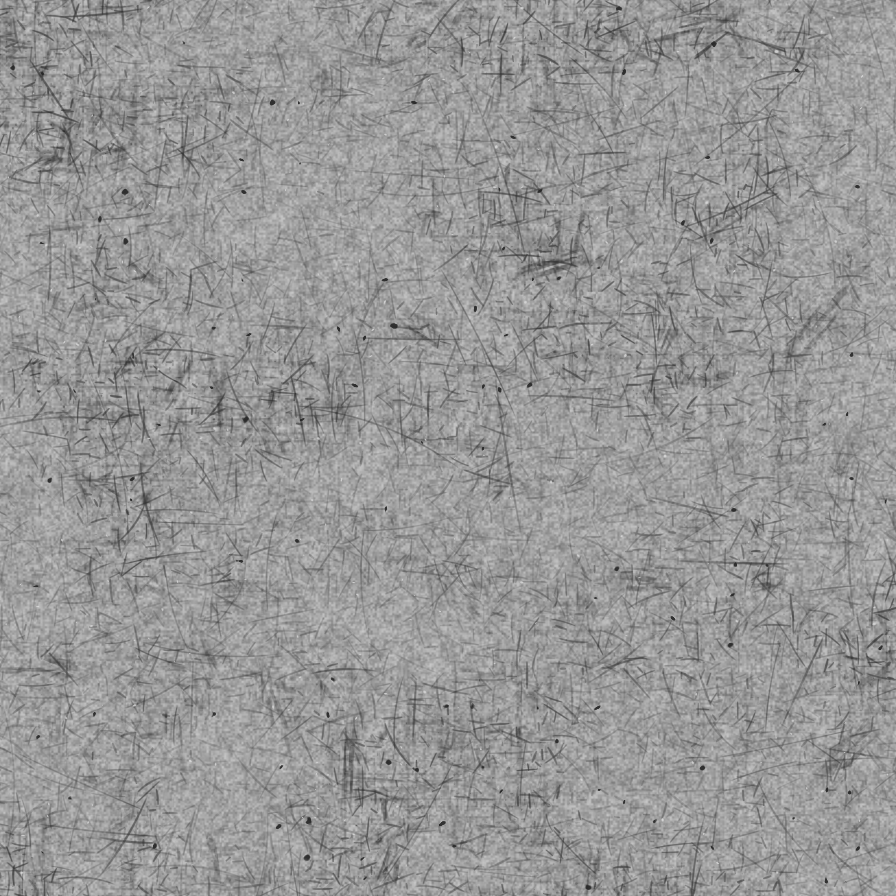
A three.js fragment shader for this texture:

```glsl
// Worn grey metal plate: fine grain, hatched scuffs, hairline scratches, dark chips and pale flecks.
varying vec2 vUv;

const float PI = 3.14159265;
const float BASE_GREY = 0.648;
const float CHIP_GREY = 0.14;
const float FLECK_GREY = 0.86;
const float EDGE = 0.0011; // soft edge in canvas units

// Four random values per lattice point
vec4 hash4(vec2 p) {
  vec4 q = fract(p.xyxy * vec4(0.1031, 0.1030, 0.0973, 0.1099));
  q += dot(q, q.wzxy + 33.33);
  return fract((q.xxyz + q.yzzw) * q.zywx);
}

float valueNoise(vec2 p) {
  vec2 i = floor(p);
  vec2 f = fract(p);
  f = f * f * (3.0 - 2.0 * f);
  float low = mix(hash4(i).x, hash4(i + vec2(1.0, 0.0)).x, f.x);
  float high = mix(hash4(i + vec2(0.0, 1.0)).x, hash4(i + vec2(1.0)).x, f.x);
  return mix(low, high, f.y);
}

vec2 rotate(vec2 p, float angle) {
  float c = cos(angle);
  float s = sin(angle);
  return vec2(c * p.x + s * p.y, c * p.y - s * p.x);
}

// Any direction, with more marks near the two axes
float markAngle(float t) {
  return PI * t - 0.14 * sin(4.0 * PI * t);
}

// Thin tapered strokes, one per cell, slightly bent
float scratches(vec2 uv, float cells, float seed, float width) {
  vec2 p = uv * cells;
  float clean = 1.0;
  for (int y = -1; y <= 1; y++) {
    for (int x = -1; x <= 1; x++) {
      vec2 cell = floor(p) + vec2(float(x), float(y));
      vec4 place = hash4(cell + seed);
      vec4 style = hash4(cell + seed + 191.0);
      vec2 q = rotate(p - cell - place.xy, markAngle(place.z));
      q.y += (style.y - 0.5) * 0.35 * q.x * q.x;
      float along = q.x / mix(0.25, 0.95, style.x * style.x);
      float taper = max(1.0 - along * along, 0.0);
      float halfWidth = width * mix(0.4, 1.0, taper) * mix(0.6, 1.3, place.w);
      float line = 1.0 - smoothstep(halfWidth - 0.5 * EDGE, halfWidth + EDGE, abs(q.y) / cells);
      clean *= 1.0 - line * smoothstep(0.0, 0.4, taper) * style.z * style.z;
    }
  }
  return 1.0 - clean;
}

// Elongated patches filled with fine parallel hatching
float scuffs(vec2 uv, float cells, float seed) {
  vec2 p = uv * cells;
  float ink = 0.0;
  for (int y = -1; y <= 1; y++) {
    for (int x = -1; x <= 1; x++) {
      vec2 cell = floor(p) + vec2(float(x), float(y));
      vec4 place = hash4(cell + seed);
      vec4 style = hash4(cell + seed + 73.0);
      vec2 q = rotate(p - cell - place.xy, markAngle(place.z));
      vec2 size = vec2(mix(0.35, 0.9, style.x), mix(0.08, 0.32, style.y));
      float falloff = max(1.0 - length(q / size), 0.0);
      if (falloff > 0.0) {
        float hatch = valueNoise(vec2(q.x * 3.0, q.y / cells * 340.0) + cell * 7.0);
        ink += smoothstep(0.35, 0.85, hatch) * smoothstep(0.0, 0.7, falloff) * place.w * place.w;
      }
    }
  }
  return min(ink, 1.0);
}

// Sparse ragged spots; share is the fraction of cells that hold one
float spots(vec2 uv, float cells, float seed, float share, float radius) {
  vec2 cell = floor(uv * cells);
  vec4 place = hash4(cell + seed);
  vec4 style = hash4(cell + seed + 57.0);
  vec2 q = rotate(fract(uv * cells) - mix(vec2(0.25), vec2(0.75), place.xy), PI * place.z) / cells;
  q.y *= mix(1.0, 2.6, style.x);
  float ragged = length(q) + (valueNoise(uv * 330.0) - 0.5) * radius;
  float size = radius * mix(0.5, 1.2, style.y);
  return step(place.w, share) * (1.0 - smoothstep(size - EDGE, size + EDGE, ragged));
}

void main() {
  vec2 uv = vUv;

  // Uneven wear gathers the marks into clusters
  float wear = 0.6 * valueNoise(uv * 7.0 + 11.0) + 0.4 * valueNoise(uv * 19.0 + 43.0);
  float cluster = smoothstep(0.2, 0.8, wear);

  // Grain and soft mottling
  float grey = BASE_GREY;
  grey += 0.17 * (valueNoise(uv * 410.0) - 0.5);
  grey += 0.09 * (valueNoise(uv * 190.0 + 5.0) - 0.5);
  grey += 0.05 * (valueNoise(uv * 48.0 + 29.0) - 0.5);

  // Faint upright and level streaks, and peppered dirt
  float streaks = smoothstep(0.55, 1.0, valueNoise(uv * vec2(270.0, 17.0)));
  streaks += smoothstep(0.6, 1.0, valueNoise(uv * vec2(15.0, 250.0) + 61.0));
  float pepper = smoothstep(0.78, 0.95, valueNoise(uv * 280.0 + 87.0));
  grey -= cluster * (0.1 * streaks + 0.13 * pepper);

  // Hatched scuffs
  for (int i = 0; i < 3; i++) {
    float layer = float(i);
    grey -= 0.26 * mix(0.25, 1.0, cluster) * scuffs(uv, 11.0 + 8.0 * layer, 300.0 + 41.0 * layer);
  }

  // Scratches, from long and few to short and many
  float clean = 1.0;
  for (int i = 0; i < 10; i++) {
    float layer = float(i);
    float ink = scratches(uv, 9.0 * pow(1.24, layer), 500.0 + 37.0 * layer, 0.0008);
    clean *= 1.0 - 0.68 * mix(0.35, 1.0, cluster) * ink;
  }
  grey = mix(0.17, grey, clean);

  // Dark chips and pale flecks
  grey = mix(grey, CHIP_GREY, 0.9 * spots(uv, 31.0, 900.0, 0.1, 0.003));
  grey = mix(grey, FLECK_GREY, 0.8 * spots(uv, 64.0, 1100.0, 0.06, 0.0014));

  gl_FragColor = vec4(vec3(clamp(grey, 0.0, 1.0)), 1.0);
}
```
